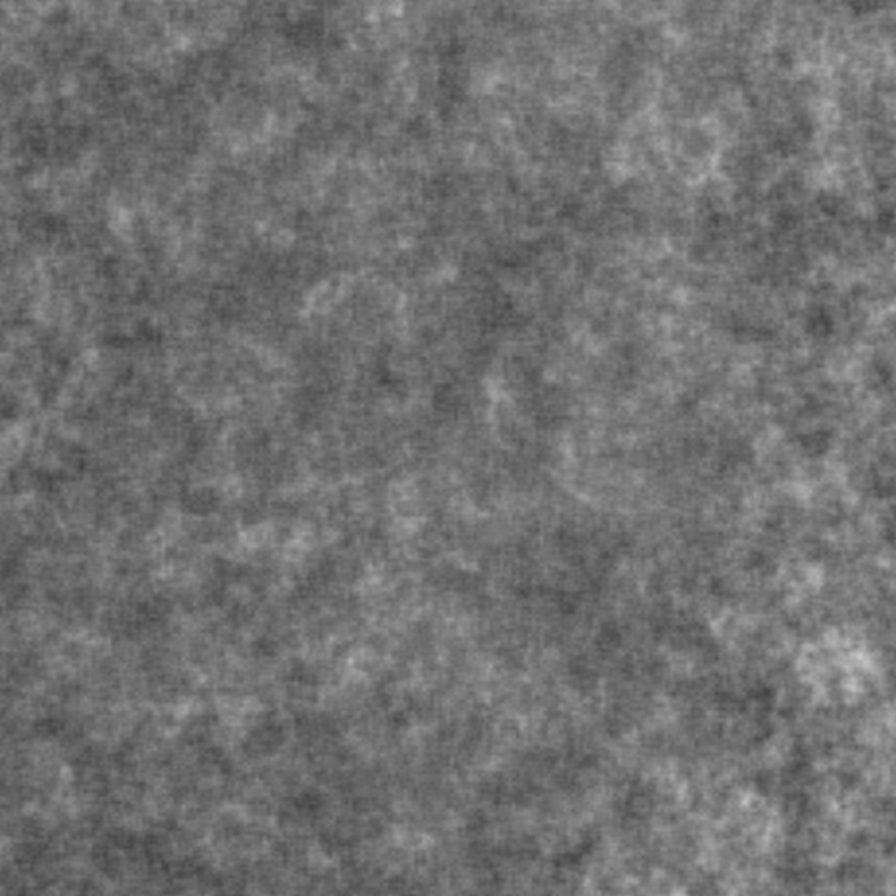
Reproduce this texture procedurally as a Shadertoy shader.

```glsl
float hash(vec2 p) {
    vec3 q = fract(vec3(p.xyx) * 0.1031);
    q += dot(q, q.yzx + 33.33);
    return fract((q.x + q.y) * q.z);
}

// Smooth value noise centred on zero
float noise(vec2 p) {
    vec2 cell = floor(p), f = fract(p);
    f = f * f * (3.0 - 2.0 * f);
    float low = mix(hash(cell), hash(cell + vec2(1, 0)), f.x);
    float high = mix(hash(cell + vec2(0, 1)), hash(cell + vec2(1, 1)), f.x);
    return mix(low, high, f.y) - 0.5;
}

// Rotated octaves, each finer and weaker than the last
float cloud(vec2 p, int octaves, float gain) {
    float sum = 0.0, weight = 1.0;
    for (int i = 0; i < octaves; i++) {
        sum += weight * noise(p);
        p = mat2(1.44, 1.05, -1.05, 1.44) * p + 17.3;
        weight *= gain;
    }
    return sum;
}

void mainImage(out vec4 fragColor, in vec2 fragCoord) {
    vec2 uv = fragCoord / iResolution.y;

    // Uneven light: dim on the left, brighter towards the right edge
    float shade = 0.396 + 0.066 * uv.x;
    shade += 0.035 * smoothstep(0.75, 1.05, uv.x) * smoothstep(0.75, 0.05, uv.y);
    shade += 0.02 * smoothstep(0.6, 1.0, uv.y);
    shade += 0.05 * cloud(uv * 3.2 + 41.0, 2, 0.8);

    // Soft mottling, stronger near the right edge and in patches
    float mottle = cloud(uv * 20.0 + 90.0, 4, 0.95);
    float strength = 0.094 + 0.04 * smoothstep(0.6, 1.0, uv.x) + 0.05 * noise(uv * 4.0 + 23.0);
    shade += strength * mottle + 0.04 * mottle * max(mottle, 0.0);

    // Faint crossed threads and fine grain
    shade += 0.045 * noise(uv * vec2(220.0, 60.0) + 7.0);
    shade += 0.045 * noise(uv * vec2(70.0, 240.0) + 31.0);
    shade += 0.060 * noise(uv * 230.0 + 11.0);

    fragColor = vec4(vec3(clamp(shade, 0.0, 1.0)), 1.0);
}
```
